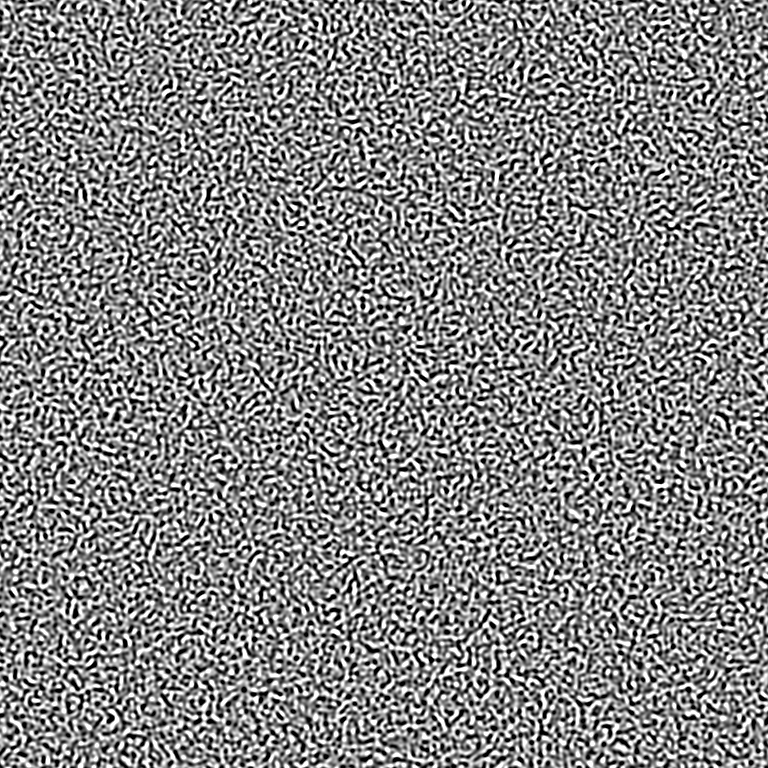
A WebGL 2 fragment shader for this texture:

```glsl
#version 300 es
precision highp float;
// Fine isotropic band-pass noise: soft black and white specks on mid grey.

#define WAVES 86.0            // wave cycles across the canvas
#define CYCLES_PER_CELL 0.58  // higher values narrow the frequency band
#define MEAN_GREY 0.525
#define CONTRAST 0.352        // standard deviation of grey before clipping
#define REACH 2.0             // radius of a wavelet, in cells
#define SEED 17

const float TAU = 6.2831853;

uniform vec2 u_resolution;
out vec4 fragColor;

// Integer hash giving four independent values in 0..1
vec4 hash4(ivec2 cell) {
    uvec4 v = uvec4(cell.x, cell.y, cell.x + SEED, cell.y - cell.x);
    v = v * 1664525u + 1013904223u;
    v += v.yzxy * v.wxyz;
    v ^= v >> 16u;
    v += v.yzxy * v.wxyz;
    return vec4(v >> 8u) / 16777216.0;
}

// Wave of random direction and phase inside a round, smooth window
float wavelet(vec2 offset, float angle, float phase) {
    float window = max(0.0, 1.0 - dot(offset, offset) / (REACH * REACH));
    float along = dot(offset, vec2(cos(angle), sin(angle)));
    return window * window * window * cos(TAU * CYCLES_PER_CELL * along + phase);
}

// Sum of scattered wavelets, scaled to unit variance
float bandNoise(vec2 p) {
    ivec2 home = ivec2(floor(p));
    float sum = 0.0;
    for (int y = -2; y <= 2; y++) {
        for (int x = -2; x <= 2; x++) {
            ivec2 cell = home + ivec2(x, y);
            vec4 rnd = hash4(cell);
            vec2 centre = vec2(cell) + rnd.xy;
            sum += wavelet(p - centre, TAU * rnd.z, TAU * rnd.w);
        }
    }
    float variance = 0.5 * TAU * REACH * REACH / 14.0;
    return sum / sqrt(variance);
}

void main() {
    vec2 uv = gl_FragCoord.xy / min(u_resolution.x, u_resolution.y);
    float noise = bandNoise(uv * WAVES / CYCLES_PER_CELL);
    float grey = clamp(MEAN_GREY + CONTRAST * noise, 0.0, 1.0);
    fragColor = vec4(vec3(grey), 1.0);
}
```
